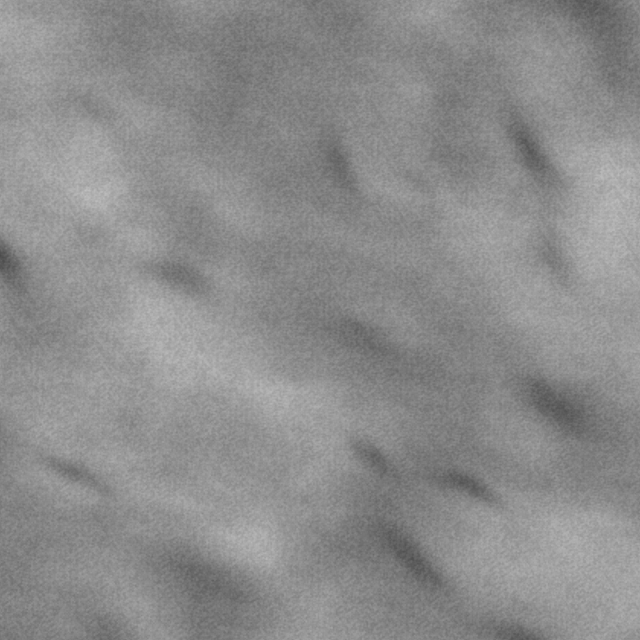
Write a WebGL 1 fragment shader that draws this texture.

```glsl
precision highp float;
// Soft grey mottling with blurred dark diagonal streaks, pale patches and fine grain.
uniform vec2 u_resolution;

float hash(vec2 p) {
  return fract(sin(dot(p, vec2(127.1, 311.7))) * 43758.5453);
}

float noise(vec2 p) {
  vec2 i = floor(p), f = fract(p);
  f = f * f * f * (f * (f * 6.0 - 15.0) + 10.0);
  return mix(mix(hash(i), hash(i + vec2(1.0, 0.0)), f.x),
             mix(hash(i + vec2(0.0, 1.0)), hash(i + 1.0), f.x), f.y);
}

mat2 rotation(float angle) {
  float c = cos(angle), s = sin(angle);
  return mat2(c, -s, s, c);
}

// Layered clouds, each octave turned to hide the lattice
float clouds(vec2 p) {
  float sum = 0.0, weight = 0.5;
  for (int i = 0; i < 5; i++) {
    sum += weight * (noise(p) - 0.5);
    p = rotation(0.9) * p * 2.03 + 17.3;
    weight *= 0.52;
  }
  return sum;
}

// Scattered, bent gaussian blobs; size holds the spread along and across
float blobs(vec2 uv, float cells, vec2 size, float chance, float seed) {
  vec2 home = floor(uv * cells);
  float sum = 0.0;
  for (int y = -2; y <= 2; y++) {
    for (int x = -2; x <= 2; x++) {
      vec2 id = home + vec2(float(x), float(y));
      vec2 key = id + seed;
      vec2 center = (id + vec2(hash(key), hash(key + 5.3))) / cells;
      float angle = -0.6 + 0.9 * (hash(key + 9.1) - 0.5);
      vec2 d = rotation(angle) * (uv - center);
      d.y += (hash(key + 13.7) - 0.3) * 7.0 * d.x * d.x;
      d /= size * mix(0.65, 1.35, hash(key + 21.9));
      float strength = mix(0.3, 1.0, pow(hash(key + 33.1), 1.5));
      sum += step(hash(key + 41.7), chance) * strength * exp(-0.5 * dot(d, d));
    }
  }
  return sum;
}

void main() {
  vec2 uv = gl_FragCoord.xy / u_resolution.y;
  vec2 warp = vec2(noise(uv * 7.0 + 3.0), noise(uv * 7.0 + 31.0)) - 0.5;
  vec2 p = uv + 0.035 * warp;

  // Clouds are drawn out slightly along the streak direction
  vec2 along = rotation(-0.5) * p * vec2(4.0, 5.5);
  float grey = 0.56 + 0.36 * clouds(along + 8.0);

  // Pale patches and dark streaks
  grey += 0.08 * blobs(p, 4.0, vec2(0.042, 0.028), 0.6, 60.0);
  grey -= 0.22 * blobs(p, 5.0, vec2(0.046, 0.017), 0.65, 20.0);

  // Fine grain
  vec2 g = rotation(0.6) * uv;
  grey += 0.07 * (noise(g * 260.0 + 400.0) - 0.5);
  grey += 0.05 * (noise(uv * 420.0 + 90.0) - 0.5);

  gl_FragColor = vec4(vec3(clamp(grey, 0.12, 0.75)), 1.0);
}
```
